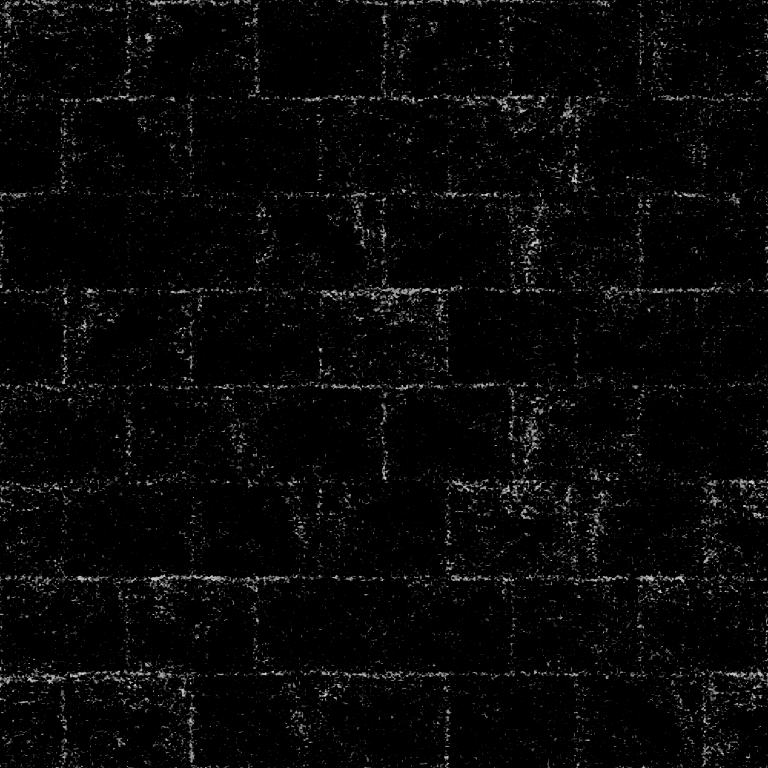
Reproduce this texture map procedurally as a WebGL 1 fragment shader.

```glsl
precision highp float;
// Worn brick wall mask: grey specks along joints, scuffs and cracks on black.
uniform vec2 u_resolution;

float hash(vec2 p) {
  vec3 q = fract(p.xyx * 0.1031);
  q += dot(q, q.yzx + 33.33);
  return fract((q.x + q.y) * q.z);
}

float noise(vec2 p) {
  vec2 i = floor(p), f = fract(p);
  f = f * f * (3.0 - 2.0 * f);
  return mix(mix(hash(i), hash(i + vec2(1.0, 0.0)), f.x),
             mix(hash(i + vec2(0.0, 1.0)), hash(i + vec2(1.0, 1.0)), f.x), f.y);
}

float fbm(vec2 p) {
  float sum = 0.0, amp = 0.533;
  for (int i = 0; i < 4; i++) {
    sum += amp * noise(p);
    p = p * 2.03 + 17.1;
    amp *= 0.5;
  }
  return sum;
}

float blob(vec2 p, vec2 center, vec2 radius) {
  vec2 d = (p - center) / radius;
  return exp(-dot(d, d));
}

// Ragged, broken joints in wall units, where one brick is 1 by 1
float jointWear(vec2 wall, float shift) {
  vec2 wobble = vec2(noise(wall * vec2(3.0, 9.0)), noise(wall * vec2(7.0, 3.0) + 40.0)) - 0.5;
  float rowJoint = floor(wall.y + 0.5);
  float bedDist = abs(wall.y + 0.025 - rowJoint + 0.04 * wobble.y);
  float bedPatch = smoothstep(0.38, 0.72, fbm(vec2(wall.x * 1.3, rowJoint * 7.3)));
  float bed = (1.0 - smoothstep(0.0, 0.04, bedDist)) * (0.2 + 0.5 * bedPatch);

  float x = wall.x + shift;
  float column = floor(x + 0.5);
  float sideDist = abs(x - column + 0.025 * wobble.x);
  float strength = hash(vec2(mod(column, 6.0) + 3.0, floor(wall.y) + 51.0));
  float sidePatch = 0.5 + 0.8 * noise(vec2(column * 5.7, wall.y * 6.0));
  float side = (1.0 - smoothstep(0.0, 0.034, sideDist)) * sidePatch;
  return max(bed, side * (0.17 + 0.5 * strength * strength));
}

// Wear inside one brick; a few variants recur, some of them mirrored
float faceWear(vec2 p, vec2 id) {
  float variant = floor(hash(id + 11.0) * 7.0);
  float mirrored = step(0.65, hash(id + 29.0));
  p.x = mix(p.x, 1.0 - p.x, mirrored);
  vec2 q = p * vec2(1.33, 1.0) + variant * vec2(13.7, 9.1);
  float amount = 0.45 + 0.6 * hash(vec2(variant, 5.0));
  amount = min(amount * (0.5 + 0.7 * hash(id + 71.0)), 0.85);

  // Dust gathers near the rim
  vec2 rimDist = min(p, 1.0 - p);
  float rim = 1.0 - smoothstep(0.0, 0.35, min(rimDist.x * 1.33, rimDist.y));
  float patches = smoothstep(0.35, 0.72, fbm(q * vec2(3.5, 5.0)));
  float wear = 0.17 + amount * (0.36 * patches + 0.17 * rim);

  // Thin, mostly level cracks
  float bend = fbm(q * 3.0 + 60.0);
  float ridge = abs(fbm(q * vec2(1.8, 6.0) + bend * 0.9) - 0.5);
  wear += amount * 0.4 * (1.0 - smoothstep(0.0, 0.025, ridge)) * (0.25 + patches);

  // Bright chipped streaks, mostly in the upper half
  float ends = smoothstep(0.0, 0.08, rimDist.x);
  float streak = smoothstep(0.6, 0.78, fbm(q * vec2(4.0, 14.0) + 25.0));
  wear += amount * 0.55 * streak * ends * smoothstep(0.0, 0.8, p.y);

  // Curved scuff near one end
  float scuffed = step(variant, 1.5);
  float curve = 0.88 - 0.14 * p.y * p.y + 0.08 * (fbm(q * vec2(3.0, 9.0)) - 0.5);
  float scuff = blob(p, vec2(curve, 0.55), vec2(0.055, 0.38));
  wear += scuffed * scuff * (0.2 + 0.4 * hash(id + 93.0));

  // Chipped upper lip and bright corner
  float crowned = step(4.5, variant);
  float lipY = 0.91 + 0.07 * (noise(q * vec2(5.0, 1.0)) - 0.5);
  float lip = ends * (1.0 - smoothstep(0.0, 0.05, abs(p.y - lipY)));
  wear += crowned * lip * 0.36 * smoothstep(0.4, 0.7, noise(q * vec2(5.0, 1.0) + 8.0));
  wear += crowned * 0.6 * blob(p, vec2(0.94, 0.83), vec2(0.025, 0.12));
  return wear;
}

void main() {
  vec2 uv = gl_FragCoord.xy / u_resolution;

  // Six bricks across, eight courses, alternate courses shifted by half
  vec2 wall = uv * vec2(6.0, 8.0);
  float shift = 0.5 * (1.0 - mod(floor(wall.y), 2.0));
  vec2 brick = vec2(wall.x + shift, wall.y);
  vec2 id = floor(brick);
  id.x = mod(id.x, 6.0);

  // Overlapping wear saturates gently
  float wear = faceWear(fract(brick), id) + jointWear(wall, shift);
  wear = 0.92 * (1.0 - exp(-1.32 * wear));

  // Fine grain breaks the wear into soft specks
  float grain = 0.5 * noise(uv * vec2(290.0, 360.0)) + 0.5 * noise(uv * 500.0 + 91.0);
  float speck = smoothstep(0.97 - wear, 1.45 - wear, grain);
  float tone = 0.54 + 0.28 * noise(uv * 130.0 + 7.0);
  gl_FragColor = vec4(vec3(speck * tone), 1.0);
}
```
